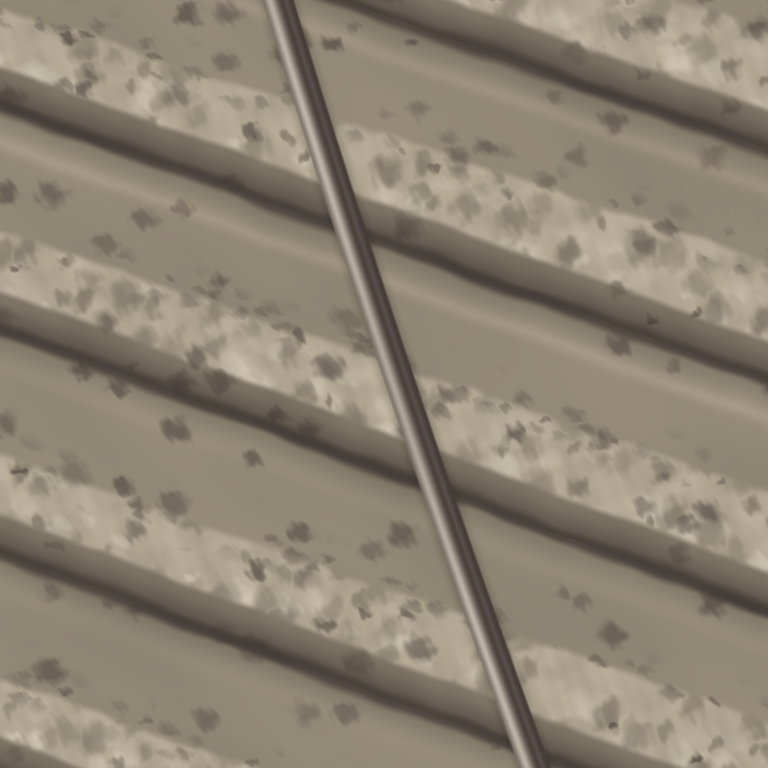
Write a WebGL 1 fragment shader that draws this texture.

```glsl
precision highp float;

// Weathered metal slats running down to the right, crossed by a thin round rod.
// A slanted coordinate repeats one slat profile (face, pale lip, shaded underside,
// dark gap); cellular blots and layered sines add the stains and specks.

uniform vec2 u_resolution;

float hash(vec2 p) {
  return fract(sin(dot(p, vec2(127.1, 311.7))) * 43758.5);
}

// Layered sines, roughly -1 to 1
float ripple(vec2 p) {
  return 0.5 * sin(p.x + 1.7 * sin(p.y * 0.8))
       + 0.3 * sin(p.y * 2.1 + 1.3 * sin(p.x * 1.7))
       + 0.2 * sin(p.x * 3.7 - p.y * 2.9);
}

// Soft irregular blots, one per jittered cell; amount is the share of cells filled
float blots(vec2 p, float amount) {
  p += 0.16 * vec2(ripple(p * 4.3), ripple(p.yx * 5.1 + 2.0));
  vec2 cell = floor(p);
  float cover = 0.0;
  for (int j = -1; j <= 1; j++) {
    for (int i = -1; i <= 1; i++) {
      vec2 id = cell + vec2(float(i), float(j));
      vec2 center = id + 0.15 + 0.7 * vec2(hash(id), hash(id + 37.0));
      float radius = mix(0.25, 0.7, hash(id + 71.0));
      float blot = 1.0 - smoothstep(0.25, 1.0, length(p - center) / radius);
      float strength = mix(0.45, 1.0, hash(id + 13.0));
      cover = max(cover, blot * strength * step(hash(id + 91.0), amount));
    }
  }
  return cover;
}

vec3 slats(vec2 uv) {
  vec3 face = vec3(0.57, 0.53, 0.46);
  vec3 pale = vec3(0.69, 0.65, 0.57);
  vec3 bright = vec3(0.79, 0.75, 0.68);
  vec3 stain = vec3(0.49, 0.45, 0.39);
  vec3 gap = vec3(0.27, 0.24, 0.22);

  // Slat coordinate grows downward; spacing widens a little to the right
  float down = 1.0 - uv.y;
  float s = (down - 0.137 - 0.358 * uv.x) / (0.291 + 0.009 * uv.x);
  vec2 grain = vec2(uv.x * 0.94 + down * 0.34, s * 0.275);
  s += 0.008 * ripple(grain * vec2(24.0, 9.0));
  float row = floor(s);
  float f = fract(s);

  // Face with broad tone changes and a faint pressed ridge
  vec3 color = face * (1.0 + 0.035 * ripple(grain * vec2(7.0, 15.0)));
  float ridge = exp(-pow((f - 0.17) / 0.035, 2.0));
  color *= 1.0 + ridge * mix(0.02, 0.12, hash(vec2(row, 5.0)));
  color *= 1.0 - 0.12 * (1.0 - smoothstep(0.02, 0.14, f));

  // Pale lip, patched with worn bright metal and dull stains
  float lipTop = mix(0.56, 0.48, uv.x) + 0.012 * ripple(grain * 31.0);
  float lip = smoothstep(lipTop - 0.02, lipTop + 0.025, f);
  float shine = blots(grain * vec2(19.0, 24.0) + 5.0, 0.75);
  vec3 lipColor = mix(pale, bright, shine * smoothstep(0.5, 0.8, f));
  float dull = blots(grain * vec2(23.0, 21.0), 0.7);
  lipColor = mix(lipColor, stain, 0.8 * dull);
  lipColor *= 1.0 + 0.05 * ripple(grain * 60.0);
  color = mix(color, lipColor, lip);

  // Specks everywhere, with extra grime along the top of the lip
  float specks = blots(grain * vec2(24.0, 30.0) + 11.0, 0.13);
  float nearLip = exp(-pow((f - lipTop) / 0.1, 2.0));
  float grime = blots(grain * vec2(29.0, 46.0) + 3.0, 0.4) * nearLip;
  color = mix(color, vec3(0.34, 0.30, 0.27), 0.75 * max(specks, grime * 0.75));

  // Shaded underside of the lip
  vec3 underside = mix(vec3(0.49, 0.45, 0.39), vec3(0.38, 0.34, 0.30),
                       smoothstep(0.84, 0.98, f));
  underside *= 1.0 - 0.25 * specks + 0.03 * ripple(grain * 25.0);
  color = mix(color, underside, smoothstep(0.81, 0.85, f));

  // Dark gap between slats, uneven in width and depth
  float width = 0.055 + 0.014 * ripple(grain * vec2(17.0, 4.0) + row);
  float gapMask = 1.0 - smoothstep(0.008, width, min(f, 1.0 - f));
  float depth = 0.88 + 0.12 * ripple(grain * vec2(11.0, 3.0));
  return mix(color, gap, gapMask * depth);
}

// Rod shading from its lit left side (-1) to its dark right side (1)
vec3 rodColor(float across, float down) {
  vec3 dark = vec3(0.27, 0.235, 0.215);
  vec3 color = mix(vec3(0.45, 0.41, 0.37), dark, smoothstep(-0.3, 0.3, across));
  float glint = exp(-pow((across + 0.52) / 0.3, 2.0));
  color = mix(color, vec3(0.76, 0.72, 0.67), glint * (0.85 + 0.1 * sin(down * 9.0)));
  return color + 0.07 * exp(-pow((across - 0.5) / 0.2, 2.0));
}

void main() {
  vec2 uv = gl_FragCoord.xy / u_resolution;
  float down = 1.0 - uv.y;
  vec3 color = slats(uv);

  // Slightly bowed rod, with a soft contact shade at its edges
  float axis = 0.362 + 0.335 * down - 0.03 * down * (1.0 - down);
  float across = (uv.x - axis) / 0.0205;
  color *= 1.0 - 0.12 * (1.0 - smoothstep(0.9, 1.6, abs(across)));
  float rod = 1.0 - smoothstep(0.88, 1.1, abs(across));
  color = mix(color, rodColor(across, down), rod);

  gl_FragColor = vec4(color, 1.0);
}
```
